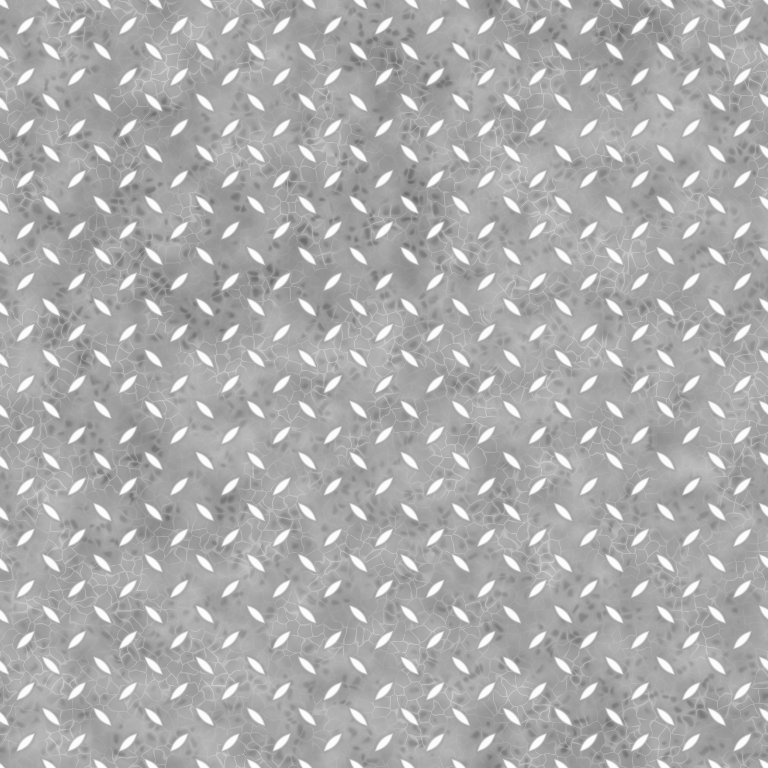
A WebGL 1 fragment shader for this texture:

```glsl
precision highp float;
// Galvanised tread plate: a 15 by 15 grid of white lens-shaped studs, one slant at
// cell centres and the other at cell corners, over mottled grey metal. The metal is
// wrapped value noise plus warped cellular noise for dark pits and pale veins.
uniform vec2 u_resolution;

vec2 hash2(vec2 p) {
  vec3 q = fract(p.xyx * vec3(0.1031, 0.1030, 0.0973));
  q += dot(q, q.yzx + 33.33);
  return fract((q.xx + q.yz) * q.zy);
}

// Value noise with n cells across the tile
float wrapNoise(vec2 uv, float n, float seed) {
  vec2 p = uv * n, i = floor(p), f = fract(p);
  f = f * f * (3.0 - 2.0 * f);
  vec2 a = mod(i, n) + seed, b = mod(i + 1.0, n) + seed;
  return mix(mix(hash2(a).x, hash2(vec2(b.x, a.y)).x, f.x),
             mix(hash2(vec2(a.x, b.y)).x, hash2(b).x, f.x), f.y);
}

float fbm(vec2 uv, float n, float seed) {
  float sum = 0.0, gain = 0.5;
  for (int k = 0; k < 4; k++) {
    sum += gain * wrapNoise(uv, n, seed);
    n *= 2.0;
    seed += 17.0;
    gain *= 0.5;
  }
  return sum / 0.9375;
}

// Distances to the nearest and second nearest wrapped feature points
vec2 cellular(vec2 uv, float n) {
  vec2 p = uv * n, i = floor(p), f = fract(p), nearest = vec2(8.0);
  for (int y = -1; y <= 1; y++) {
    for (int x = -1; x <= 1; x++) {
      vec2 offset = vec2(float(x), float(y));
      float d = length(offset + hash2(mod(i + offset, n) + 5.0) - f);
      nearest = vec2(min(nearest.x, d), min(nearest.y, max(nearest.x, d)));
    }
  }
  return nearest;
}

// Distance to a lens lying along the given slant, in grid cells
float lens(vec2 p, float slant) {
  vec2 q = abs(vec2(p.x + slant * p.y, p.y - slant * p.x)) * 0.7071;
  float along = q.x / 0.235;
  return max(q.y - 0.069 * (1.0 - along * along), q.x - 0.235);
}

void main() {
  vec2 uv = gl_FragCoord.xy / u_resolution;

  // Mottled metal with broad worn patches
  float wear = smoothstep(0.42, 0.72, fbm(uv, 6.0, 3.0));
  float mottle = fbm(uv, 28.0, 41.0);
  float grey = 0.655 + 0.20 * (mottle - 0.5) - 0.05 * wear;

  // Pits at cell centres and broken veins along cell borders
  vec2 warp = vec2(wrapNoise(uv, 90.0, 11.0), wrapNoise(uv, 90.0, 73.0)) - 0.5;
  vec2 cell = cellular(uv + 0.009 * warp, 64.0);
  float pit = 1.0 - smoothstep(0.08, 0.42, cell.x);
  float vein = 1.0 - smoothstep(0.0, 0.16, cell.y - cell.x);
  float pitMask = smoothstep(0.40, 0.68, wrapNoise(uv, 45.0, 29.0));
  float veinMask = smoothstep(0.35, 0.75, wrapNoise(uv, 24.0, 57.0));
  grey -= pit * pitMask * (0.08 + 0.05 * wear);
  grey += vein * (0.02 + 0.07 * veinMask);

  // Raised studs with a faint shaded rim
  vec2 grid = uv * 15.0;
  float stud = min(lens(fract(grid) - 0.5, 1.0), lens(fract(grid + 0.5) - 0.5, -1.0));
  float soft = max(0.028, 10.0 / u_resolution.y);
  grey = mix(grey, 0.62, 0.55 * (1.0 - smoothstep(0.01, 0.09, stud)));
  grey = mix(grey, 0.99, 1.0 - smoothstep(-soft, soft, stud));

  gl_FragColor = vec4(vec3(grey), 1.0);
}
```
